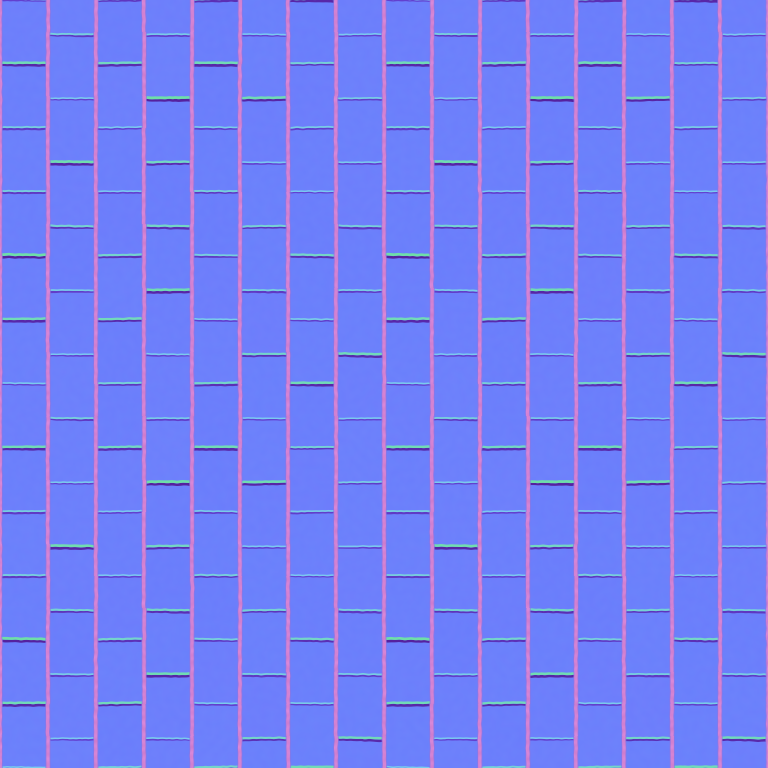
Give the GLSL for this texture map, as a WebGL 2 fragment shader.

```glsl
#version 300 es
precision highp float;
// Normal map of staggered upright tiles with bevelled joints, seamlessly repeating.

#define COLUMNS 16.0
#define ROWS 12.0
#define STAGGER 0.453        // lift of every second column, in tiles
#define SEAM_WIDTH 0.0044    // pink vertical joint
#define SEAM_HALO 0.0022     // purple rim on each side of it
#define LIT_WIDTH 0.0030     // bright upper lip of a horizontal joint
#define SHADE_WIDTH 0.0034   // dark lower lip
#define WOBBLE 0.0009        // unevenness of the joints
#define TILT 0.0022          // slant of a horizontal joint across one tile
#define GRAIN 0.012          // relief on the tile faces

uniform vec2 u_resolution;
out vec4 outColor;

const vec3 FACE = vec3(0.425, 0.500, 0.985);
const vec3 SEAM = vec3(0.830, 0.510, 0.825);
const vec3 RIM = vec3(0.560, 0.455, 0.880);
const vec3 LIT_SOFT = vec3(0.480, 0.790, 0.940);
const vec3 LIT_STEEP = vec3(0.430, 0.880, 0.640);
const vec3 SHADE_SOFT = vec3(0.400, 0.290, 0.870);
const vec3 SHADE_STEEP = vec3(0.330, 0.120, 0.610);

vec2 hash2(vec2 p) {
    vec3 q = fract(p.xyx * vec3(0.1031, 0.1030, 0.0973));
    q += dot(q, q.yzx + 33.33);
    return fract((q.xx + q.yz) * q.zy);
}

// Tile variation recurs after half the canvas in both directions.
vec2 tileHash(vec2 id, float seed) {
    return hash2(mod(id, 0.5 * vec2(COLUMNS, ROWS)) + seed);
}

float corner(vec2 cell, vec2 offset, vec2 period) {
    float angle = 6.28318 * hash2(mod(cell, period) + 7.0).x;
    return dot(vec2(cos(angle), sin(angle)), offset);
}

// Gradient noise over the unit canvas, wrapping after a whole number of cells.
float noise(vec2 p, vec2 period) {
    p *= period;
    vec2 i = floor(p), f = p - i;
    vec2 u = f * f * f * (f * (f * 6.0 - 15.0) + 10.0);
    vec2 e = vec2(1.0, 0.0);
    float low = mix(corner(i, f, period), corner(i + e, f - e, period), u.x);
    float high = mix(corner(i + e.yx, f - e.yx, period), corner(i + 1.0, f - 1.0, period), u.x);
    return mix(low, high, u.y);
}

// Pixel coverage of the span from a to b at position d.
float band(float d, float a, float b, float pixel) {
    return clamp((b - d) / pixel + 0.5, 0.0, 1.0) - clamp((a - d) / pixel + 0.5, 0.0, 1.0);
}

void main() {
    vec2 p = gl_FragCoord.xy / u_resolution;
    vec2 pixel = 1.0 / u_resolution;

    // Column, and the nearest horizontal joint within it
    float x = p.x * COLUMNS;
    float column = floor(x);
    float across = x - column;
    float y = p.y * ROWS - STAGGER * mod(column, 2.0);
    float joint = floor(y + 0.5);
    vec2 jointId = vec2(column, joint);

    // Tile face: faint relief and a slight lean per tile
    vec2 lean = tileHash(vec2(column, floor(y)), 3.0) - 0.5;
    vec2 relief = vec2(noise(p, vec2(96.0)), noise(p + 0.37, vec2(96.0)));
    vec3 color = FACE + vec3(GRAIN * (relief + lean), 0.0);

    // Horizontal joint: steepness, slant and uneven lips vary per tile
    vec2 form = tileHash(jointId, 11.0);
    vec2 taper = tileHash(jointId, 29.0);
    float steep = form.x * form.x;
    float d = (y - joint) / ROWS;
    d += TILT * (form.y - 0.5) * (across - 0.5);
    d += WOBBLE * noise(p, vec2(128.0, 48.0));
    float lit = LIT_WIDTH * mix(0.65, 1.2, steep);
    float wedge = mix(taper.x, taper.y, across);
    float shade = SHADE_WIDTH * mix(0.45, 1.15, 0.5 * (wedge + steep));
    color = mix(color, mix(SHADE_SOFT, SHADE_STEEP, 0.2 + 0.8 * steep), band(d, -shade, 0.0, pixel.y));
    color = mix(color, mix(LIT_SOFT, LIT_STEEP, steep), band(d, 0.0, lit, pixel.y));

    // Vertical joint: pink core with a purple rim, stepping slightly per row
    float edge = floor(x + 0.5);
    float s = (x - edge) / COLUMNS;
    float stepShift = tileHash(vec2(edge, floor(p.y * 2.0 * ROWS)), 41.0).x - 0.5;
    s += WOBBLE * (0.8 * stepShift + noise(p, vec2(16.0, 96.0)));
    float halfSeam = 0.5 * SEAM_WIDTH;
    float rim = 1.0 - smoothstep(halfSeam, halfSeam + SEAM_HALO, abs(s));
    float core = band(s, -halfSeam, halfSeam, pixel.x);
    color = mix(color, RIM, 0.85 * rim);
    color = mix(color, SEAM + 0.05 * noise(p, vec2(64.0, 128.0)), core);

    outColor = vec4(color, 1.0);
}
```
